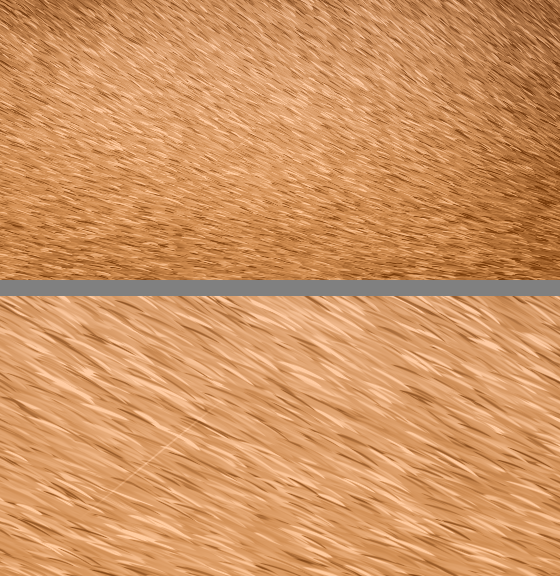
Top, the full canvas; bottom, a detail of the centre.
Reproduce this texture procedurally as a Shadertoy shader.

```glsl
// Short tan animal fur, combed down to the right and flatter near the bottom.
// Tapered hairs are scattered in cells of a slanted grid, layer over layer;
// each hair carries a tone that a colour ramp turns into brown, tan or cream.

const float COMB_ANGLE = -0.46;            // mean lie of the coat, radians
const vec2  CELL = vec2(0.046, 0.0080);    // hair spacing along and across
const vec2  HAIR = vec2(0.041, 0.0036);    // hair half length and half width
const int   LAYERS = 6;

const vec3 SHADOW_BROWN = vec3(0.46, 0.235, 0.07);
const vec3 TAN          = vec3(0.81, 0.558, 0.350);
const vec3 CREAM        = vec3(1.00, 0.80, 0.650);

vec3 hash3(vec2 cell, float seed) {
    vec3 h = fract(vec3(cell.xyx + seed * 17.3) * vec3(0.1031, 0.1030, 0.0973));
    h += dot(h, h.yxz + 33.33);
    return fract((h.xxy + h.yzz) * h.zyx);
}

mat2 rotation(float angle) {
    float c = cos(angle), s = sin(angle);
    return mat2(c, s, -s, c);
}

// Smooth irregular variation around zero.
float layeredSines(vec2 p) {
    float sum = 0.0, amplitude = 0.5;
    for (int i = 0; i < 4; i++) {
        sum += amplitude * sin(p.x + 1.7 * sin(p.y)) * sin(p.y + 1.3 * sin(0.8 * p.x));
        p = rotation(0.9) * p * 1.8 + 2.3;
        amplitude *= 0.6;
    }
    return sum;
}

// Direction of the coat at a point.
float hairAngle(vec2 p) {
    float lie = mix(0.18, 0.62, smoothstep(-0.1, 1.0, p.y));
    lie += 0.10 * smoothstep(1.2, 2.0, p.x) * smoothstep(0.1, 0.6, p.y);
    return -lie + 0.07 * layeredSines(p * 3.0);
}

float softSpot(vec2 p, vec2 center, vec2 radius) {
    vec2 d = (p - center) / radius;
    return exp(-dot(d, d));
}

// Broad light on the flank, darker towards the edges.
float coatLight(vec2 p) {
    float light = 0.345 + 0.34 * softSpot(p, vec2(0.78, 0.60), vec2(0.95, 0.48));
    light -= 0.12 * smoothstep(1.55, 2.0, p.x);
    light -= 0.16 * softSpot(p, vec2(0.25, 1.02), vec2(0.28, 0.14));
    return light + 0.05 * layeredSines(rotation(-COMB_ANGLE) * p * vec2(7.0, 17.0));
}

// Soft coverage of a tapered hair; q is relative to its middle, x along it.
float hairMask(vec2 q, vec2 size, float blur) {
    float along = q.x / size.x;
    float taper = max(1.0 - along * along, 0.0);
    float bentY = q.y + 0.0016 * along * along;
    float width = size.y * taper;
    float edge = 1.0 - smoothstep(0.3 * width - 0.5 * blur, width + blur, abs(bentY));
    return edge * smoothstep(0.0, 0.5, taper);
}

// Most hairs stay near the mean tone; a few are far darker or lighter.
float sparseTone(float random) {
    float s = 2.0 * random - 1.0;
    return s * (0.10 + 0.44 * s * s);
}

// Lays one layer of hairs over the tone below it; dark hairs are thinner.
float hairLayer(vec2 p, float tone, float size, float seed, float angle, float blur) {
    vec2 spacing = CELL * size;
    vec2 grid = rotation(-COMB_ANGLE) * p / spacing;
    vec2 home = floor(grid);
    for (int j = -3; j <= 3; j++) {
        for (int i = -1; i <= 1; i++) {
            vec2 cell = home + vec2(i, j);
            vec3 place = hash3(cell, seed);
            vec3 look = hash3(cell, seed + 41.0);
            vec2 offset = (grid - cell - place.xy) * spacing;
            float turn = angle - COMB_ANGLE + 0.26 * (place.z - 0.5);
            vec2 q = rotation(-turn) * offset;
            float thickness = mix(0.55, 1.0, look.y) * mix(0.65, 1.0, look.z);
            vec2 hair = HAIR * size * vec2(mix(0.5, 1.0, look.x), thickness);
            float hairTone = sparseTone(look.z) + 0.06 * q.x / hair.x;
            tone = mix(tone, hairTone, 0.9 * hairMask(q, hair, blur));
        }
    }
    return tone;
}

// A thin loose hair between two points.
float strayHair(vec2 p, vec2 a, vec2 b, float width, float blur) {
    vec2 span = b - a;
    float t = clamp(dot(p - a, span) / dot(span, span), 0.0, 1.0);
    float d = length(p - a - span * t);
    return (1.0 - smoothstep(width - blur, width + blur, d)) * sin(3.1416 * t);
}

vec3 furColor(float tone) {
    vec3 color = mix(SHADOW_BROWN, TAN, clamp(tone * 2.0, 0.0, 1.0));
    return mix(color, CREAM, clamp(tone * 2.0 - 1.0, 0.0, 1.0));
}

void mainImage(out vec4 fragColor, in vec2 fragCoord) {
    vec2 p = fragCoord / iResolution.y;
    float blur = 0.7 / iResolution.y;
    float angle = hairAngle(p);

    // Coarse tufts first, finer hairs on top.
    float tone = -0.1;
    for (int i = 0; i < LAYERS; i++) {
        float depth = float(i) / float(LAYERS - 1);
        tone = hairLayer(p, tone, mix(1.6, 0.85, depth), float(i) + 3.0, angle, blur);
    }
    tone += coatLight(p);
    tone += 0.2 * strayHair(p, vec2(0.76, 0.40), vec2(0.94, 0.55), 0.001, blur);

    // Warmer below, greyer towards the upper right.
    vec3 color = furColor(tone);
    float grey = smoothstep(0.1, 1.0, p.y) * mix(0.6, 1.0, p.x * 0.5);
    color += mix(vec3(0.015, 0.0, -0.03), vec3(-0.015, 0.0, 0.015), grey);
    fragColor = vec4(clamp(color, 0.0, 1.0), 1.0);
}
```
